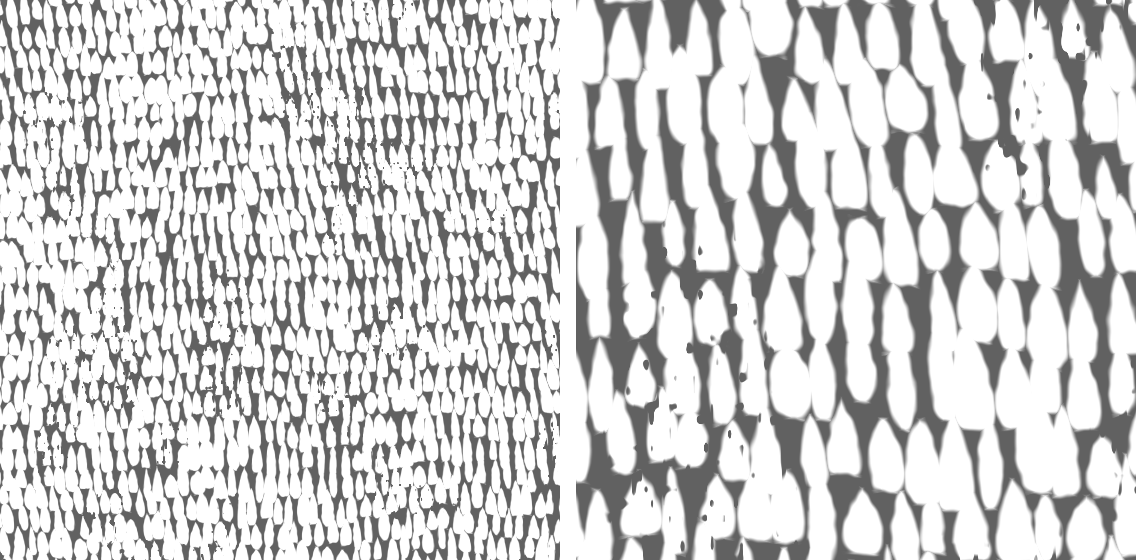
Left, the full canvas; right, a detail of the centre.
This pattern is drawn by a Shadertoy shader. Its source:

```glsl
const vec3 GROUND = vec3(0.38);
const vec3 PAINT = vec3(1.0);
const vec2 GRID = vec2(45.0, 24.0);         // dabs across and up the canvas
const vec2 JITTER = vec2(0.34, 0.42);       // scatter, in cells
const vec2 LENGTH_RANGE = vec2(0.90, 1.50); // dab length, in row heights
const vec2 WIDTH_RANGE = vec2(0.31, 0.56);  // half width, in column widths
const vec2 BASE_RANGE = vec2(0.12, 0.52);   // flat to rounded lower end
const vec2 TIP_RANGE = vec2(0.50, 0.95);    // blunt to sharp upper end
const vec2 LEAN_RANGE = vec2(-0.07, 0.17);  // sideways slope of the dabs
const float ROW_WAVE = 0.035;
const float ROUGHNESS = 0.0022;
const float NICK_DEPTH = 0.006;
const float EDGE = 0.0015;

vec3 hash3(vec2 p) {
    vec3 q = fract(p.xyx * vec3(0.1031, 0.1030, 0.0973));
    q += dot(q, q.yxz + 33.33);
    return fract((q.xxy + q.yzz) * q.zyx);
}

float noise(vec2 p) {
    vec2 i = floor(p), f = fract(p);
    f = f * f * (3.0 - 2.0 * f);
    float low = mix(hash3(i).x, hash3(i + vec2(1, 0)).x, f.x);
    float high = mix(hash3(i + vec2(0, 1)).x, hash3(i + vec2(1, 1)).x, f.x);
    return mix(low, high, f.y);
}

float pick(vec2 range, float t) { return mix(range.x, range.y, t); }

// Approximate distance to an upright drop centred on the origin.
float dabDistance(vec2 p, float len, float halfWidth, float base, float tip) {
    float along = p.y / len + 0.5;
    float t = clamp(along, 0.01, 0.99);
    float peak = base / (base + tip);
    float w = halfWidth * pow(t / peak, base) * pow((1.0 - t) / (1.0 - peak), tip);
    float slope = w * (base / t - tip / (1.0 - t)) / len;
    float side = (abs(p.x) - w) / sqrt(1.0 + slope * slope);
    return max(side, (abs(along - 0.5) - 0.5) * len);
}

// Nearest dab among the neighbouring cells of the staggered rows.
float dabField(vec2 p) {
    float nearest = 1.0;
    float row = floor(p.y * GRID.y);
    for (float j = -1.0; j <= 1.0; j++) {
        float r = row + j;
        float shift = hash3(vec2(r, 71.0)).x;
        float column = floor(p.x * GRID.x - shift);
        for (float i = -2.0; i <= 2.0; i++) {
            vec2 cell = vec2(column + i, r);
            vec3 place = hash3(cell + 19.0);
            vec3 form = hash3(cell + 157.0);
            vec2 centre = cell + 0.5 + (place.xy - 0.5) * JITTER;
            centre.x += shift;
            vec2 q = p - centre / GRID;

            float lean = pick(LEAN_RANGE, noise(cell * vec2(0.09, 0.16) + 5.0));
            q.x += (lean + (place.z - 0.5) * 0.08) * q.y;

            float swell = mix(0.84, 1.18, noise(cell * 0.31 + 40.0));
            float len = pick(LENGTH_RANGE, form.x) / GRID.y;
            float halfWidth = pick(WIDTH_RANGE, form.y) * swell / GRID.x;
            float base = pick(BASE_RANGE, form.z);
            float tip = pick(TIP_RANGE, fract(form.x * 7.0 + form.z));
            nearest = min(nearest, dabDistance(q, len, halfWidth, base, tip));
        }
    }
    return nearest;
}

void mainImage(out vec4 fragColor, in vec2 fragCoord) {
    vec2 p = fragCoord / iResolution.y;

    // Gently wavering rows
    vec2 q = p;
    q.y += ROW_WAVE * (noise(p * vec2(5.0, 3.0)) - 0.5);
    float d = dabField(q);

    // Dry-brush edges with patches of small nicks
    d += ROUGHNESS * (noise(p * vec2(190.0, 130.0)) - 0.5);
    float dryPatch = smoothstep(0.58, 0.80, noise(p * 10.0 + 8.0));
    d += NICK_DEPTH * dryPatch * smoothstep(0.70, 0.92, noise(p * vec2(280.0, 120.0)));

    float soft = max(EDGE, 0.75 / iResolution.y);
    float paint = 1.0 - smoothstep(-soft, soft, d);
    fragColor = vec4(mix(GROUND, PAINT, paint), 1.0);
}
```
